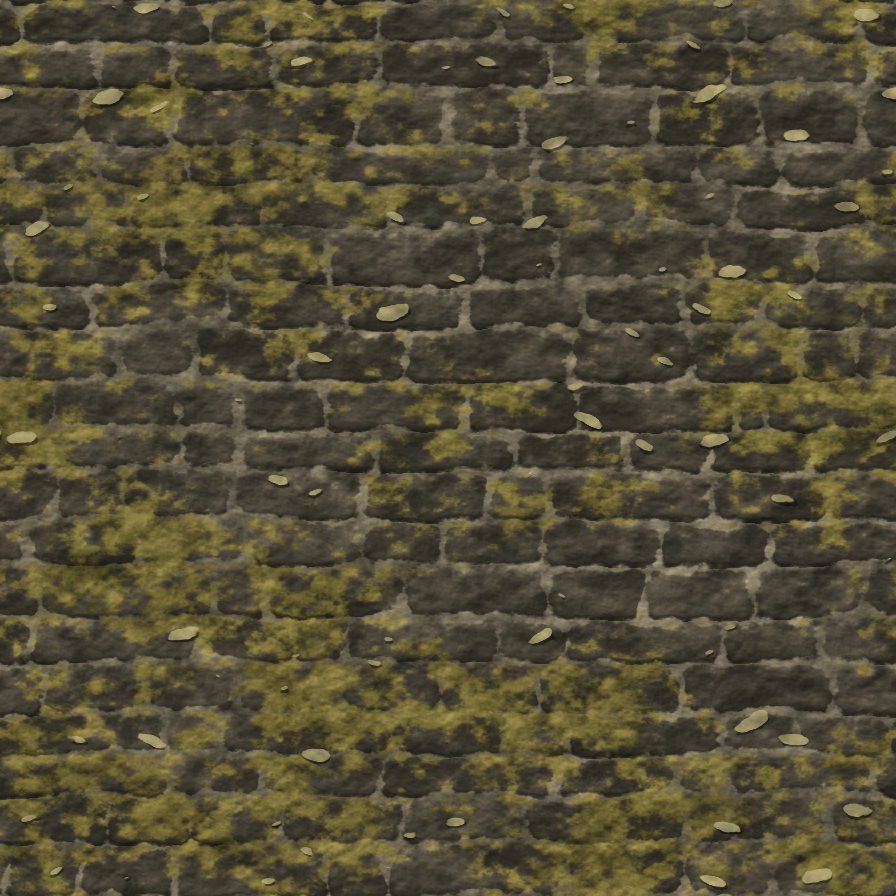
Reproduce this texture procedurally as a Shadertoy shader.

```glsl
// Weathered wall of uneven dark bricks with pale joints, moss and flaking lichen.
#define ROWS 19.0
#define COLUMNS 8.0
#define ROW_JITTER 0.32
#define COLUMN_JITTER 0.75
#define JOINT_HALF_WIDTH 0.0042
#define CORNER_RADIUS 0.011
#define EDGE_WEAR 0.016
#define MOSS_AMOUNT 0.50
#define FLAKE_GRID 15.0
#define FLAKE_CHANCE 0.42
#define RELIEF 1.0

const vec3 BRICK_DARK = vec3(0.20, 0.185, 0.15);
const vec3 BRICK_LIGHT = vec3(0.38, 0.35, 0.29);
const vec3 MORTAR = vec3(0.45, 0.42, 0.34);
const vec3 MOSS_DARK = vec3(0.31, 0.28, 0.12);
const vec3 MOSS_LIGHT = vec3(0.53, 0.48, 0.22);
const vec3 LICHEN = vec3(0.67, 0.63, 0.44);

float hash(vec2 p) {
    return fract(sin(dot(p, vec2(127.1, 311.7))) * 43758.5453);
}

// Value noise that wraps after a whole number of cells
float noise(vec2 p, vec2 period, float seed) {
    vec2 i = floor(p), f = fract(p);
    f = f * f * (3.0 - 2.0 * f);
    vec2 a = mod(i, period) + seed, b = mod(i + 1.0, period) + seed;
    return mix(mix(hash(a), hash(vec2(b.x, a.y)), f.x),
               mix(hash(vec2(a.x, b.y)), hash(b), f.x), f.y);
}

float fbm(vec2 uv, vec2 frequency, float seed) {
    float sum = 0.0, amplitude = 0.5;
    for (int octave = 0; octave < 5; octave++) {
        sum += amplitude * noise(uv * frequency, frequency, seed);
        frequency *= 2.0;
        amplitude *= 0.55;
        seed += 7.3;
    }
    return sum / 1.055;
}

// Jittered division of a line: the two ends of the cell holding t, and its index
float boundary(float i, float count, float seed, float jitter) {
    return i + jitter * (hash(vec2(mod(i, count), seed)) - 0.5);
}

vec2 cellSpan(float t, float count, float seed, float jitter, out float id) {
    float i = floor(t);
    if (t < boundary(i, count, seed, jitter)) i -= 1.0;
    else if (t >= boundary(i + 1.0, count, seed, jitter)) i += 1.0;
    id = mod(i, count);
    return vec2(boundary(i, count, seed, jitter), boundary(i + 1.0, count, seed, jitter));
}

// Ragged pale flakes, at most one per grid cell
float flakes(vec2 uv, float ragged) {
    float cover = 0.0;
    vec2 base = floor(uv * FLAKE_GRID);
    for (int y = -1; y <= 1; y++)
    for (int x = -1; x <= 1; x++) {
        vec2 cell = base + vec2(x, y), id = mod(cell, FLAKE_GRID);
        vec2 spot = cell + vec2(hash(id + 3.1), hash(id + 8.7));
        vec2 q = uv - spot / FLAKE_GRID;
        q.y += q.x * (hash(id + 5.9) - 0.5);
        float size = mix(0.003, 0.012, pow(hash(id + 12.3), 2.0));
        float d = length(q * vec2(0.75, 1.7)) - size + (ragged - 0.5) * 0.032;
        float present = step(hash(id + 21.7), FLAKE_CHANCE);
        cover = max(cover, present * smoothstep(0.001, -0.001, d));
    }
    return cover;
}

void mainImage(out vec4 fragColor, in vec2 fragCoord) {
    vec2 uv = fragCoord / iResolution.xy;
    float coarse = fbm(uv, vec2(9.0), 2.0);
    float mottle = fbm(uv, vec2(20.0, 28.0), 11.0);
    float grain = fbm(uv, vec2(56.0, 72.0), 23.0);
    float slope = mottle - fbm(uv + vec2(-0.002, 0.003), vec2(20.0, 28.0), 11.0);

    // Brick layout on slightly wavy courses
    vec2 p = uv + 0.018 * (vec2(mottle, coarse) - 0.5);
    float row, column;
    vec2 ySpan = cellSpan(p.y * ROWS, ROWS, 4.0, ROW_JITTER, row) / ROWS;
    p.x += hash(vec2(row, 17.0));
    vec2 xSpan = cellSpan(p.x * COLUMNS, COLUMNS, row + 31.0, COLUMN_JITTER, column) / COLUMNS;
    float tone = hash(vec2(column, row) + 41.0);

    // Rounded box with worn edges
    vec2 center = 0.5 * vec2(xSpan.x + xSpan.y, ySpan.x + ySpan.y);
    vec2 halfSize = 0.5 * vec2(xSpan.y - xSpan.x, ySpan.y - ySpan.x) - JOINT_HALF_WIDTH;
    vec2 q = abs(p - center) - halfSize + CORNER_RADIUS;
    float d = length(max(q, 0.0)) + min(max(q.x, q.y), 0.0) - CORNER_RADIUS;
    d += EDGE_WEAR * (grain - 0.5) + 0.5 * EDGE_WEAR * (mottle - 0.5);
    float height = (p.y - center.y) / halfSize.y;
    float brick = smoothstep(0.0018, -0.0018, d);

    // Stone and mortar, lit from above
    float stoneTone = 0.38 + 1.1 * (mottle - 0.5) + 1.3 * (grain - 0.5) + 0.3 * (tone - 0.5);
    vec3 stone = mix(BRICK_DARK, BRICK_LIGHT, clamp(stoneTone, 0.0, 1.3));
    stone *= 1.0 + 0.25 * height * smoothstep(-0.009, 0.0, d);
    vec3 mortar = MORTAR * (0.94 + 0.9 * (grain - 0.5) + 0.5 * (coarse - 0.5));
    vec3 color = mix(mortar, stone, brick);

    // Moss thins out around the dry middle of the wall
    float dry = smoothstep(0.45, 0.05, length((uv - vec2(0.6, 0.52)) * vec2(0.8, 1.3)));
    float growth = 0.9 * (fbm(uv, vec2(6.0, 9.0), 53.0) - 0.5) + 0.7 * (grain - 0.5)
                 + 0.5 * (fbm(uv, vec2(30.0, 40.0), 67.0) - 0.5)
                 + MOSS_AMOUNT - 0.5 - 0.16 * dry + 0.05 * height;
    float moss = smoothstep(-0.04, 0.16, growth);
    float mossTone = clamp(0.4 + 2.2 * (grain - 0.5) + 0.8 * growth, 0.0, 1.0);
    color = mix(color, mix(MOSS_DARK, MOSS_LIGHT, mossTone), 0.8 * moss);

    // Surface relief and dark cracks under the bricks
    color *= 1.0 + RELIEF * clamp(2.2 * slope, -0.3, 0.3);
    float crack = smoothstep(0.004, 0.0, abs(d - 0.001)) * smoothstep(-0.4, -0.9, height);
    color *= 1.0 - 0.55 * crack * smoothstep(0.4, 0.6, coarse);

    // Lichen flakes with a thin shadow below
    float flake = flakes(uv, mottle);
    color *= 1.0 - 0.4 * flakes(uv + vec2(-0.001, 0.003), mottle);
    color = mix(color, LICHEN * (0.9 + 0.6 * (grain - 0.5)), flake);

    fragColor = vec4(clamp(color, 0.0, 1.0), 1.0);
}
```
